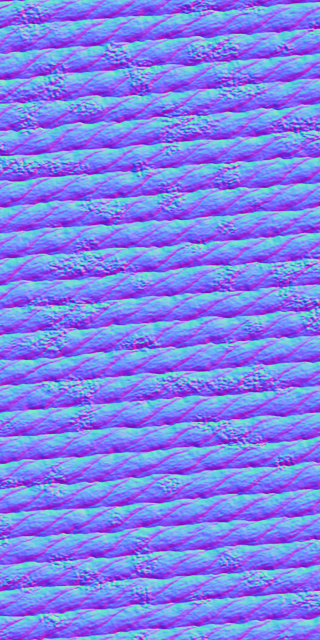
This texture map is drawn by a WebGL 2 fragment shader. Its source:

```glsl
#version 300 es
precision highp float;
// Tangent-space normal map of twisted rope wound in slightly tilted rows.
// A height field (round rope + skewed strands + fibre noise) is differentiated
// by central differences, and the normal is encoded as colour.

uniform vec2 u_resolution;
out vec4 outColor;

const float ROWS = 25.0;           // rope rows up the canvas
const float ROW_SHIFT = 0.1;       // vertical offset, in rows
const float CLIMB = 1.0;           // rows climbed across the canvas
const float ASPECT = 12.5;         // canvas width, in row heights
const float STRANDS = 8.6;         // strands along one row
const float TWIST = 1.4;           // strands crossed from row bottom to top
const float ROUNDNESS = 0.76;      // sideways normal at the rope edge
const float STRAND_DEPTH = 0.15;
const float FIBRE_DEPTH = 0.042;
const float GRAIN_DEPTH = 0.026;
const float TUFT_DEPTH = 0.07;     // extra relief in frayed patches
const float EDGE_RAGGED = 0.13;    // waviness of the row borders
const float SCALLOP = 0.04;        // bulge of strands into the row above
const float STEP = 0.028;          // derivative step, in row heights
const int SAMPLES = 2;             // supersampling per axis

float hash(vec2 p) {
    vec3 q = fract(vec3(p.xyx) * 0.1031);
    q += dot(q, q.yzx + 33.33);
    return fract((q.x + q.y) * q.z);
}

float noise(vec2 p) {
    vec2 cell = floor(p), f = fract(p);
    f = f * f * (3.0 - 2.0 * f);
    float low = mix(hash(cell), hash(cell + vec2(1.0, 0.0)), f.x);
    float high = mix(hash(cell + vec2(0.0, 1.0)), hash(cell + vec2(1.0)), f.x);
    return mix(low, high, f.y);
}

// Rises gently, then drops steeply into the groove.
float strandProfile(float f) {
    float f2 = f * f;
    return f * (1.0 - f2 * f2 * f);
}

// Height at p, measured in row heights.
float ropeHeight(vec2 p) {
    float across = p.x / ASPECT;
    float v = p.y - across * CLIMB + ROW_SHIFT;

    // Wavy, ragged borders
    v += EDGE_RAGGED * (noise(p * vec2(1.1, 0.9) + 7.0) - 0.5);
    v += 0.6 * EDGE_RAGGED * (noise(p * vec2(4.5, 5.0) + 31.0) - 0.5);
    float row = floor(v);
    float lap = row + across * CLIMB;
    v += SCALLOP * cos(6.2832 * (lap * STRANDS - 0.5 * TWIST));
    float side = clamp(2.0 * (v - row) - 1.0, -1.15, 1.15);

    // Rope body
    float bend = ROUNDNESS * side;
    float height = 0.5 / ROUNDNESS * sqrt(1.0 - bend * bend);

    // Twisted strands, uneven along the rope
    float uneven = 0.35 * (noise(vec2(lap * STRANDS * 0.6, row * 3.7)) - 0.5);
    float curve = side * (0.85 + 0.15 * side * side);
    float phase = lap * STRANDS + uneven - 0.5 * TWIST * curve;
    float depth = STRAND_DEPTH * (0.8 + 0.4 * hash(vec2(floor(phase), row + 50.0)));
    height += depth * strandProfile(fract(phase));

    // Fibres along the lay, fine grain and frayed patches
    vec2 lay = vec2(p.x + 0.35 * p.y, p.y - 0.35 * p.x);
    float fibre = noise(lay * vec2(3.5, 11.0)) - 0.5;
    float grain = noise(lay * vec2(9.0, 17.0) + 83.0) - 0.5;
    float frayed = smoothstep(0.62, 0.85, noise(p * vec2(0.9, 1.3) + 140.0));
    float tuft = abs(noise(p * vec2(5.0, 6.0) + 19.0) - 0.5);
    height += FIBRE_DEPTH * fibre + GRAIN_DEPTH * grain;
    return height + frayed * TUFT_DEPTH * (2.0 * tuft + grain);
}

vec3 normalColor(vec2 p) {
    vec2 e = vec2(STEP, 0.0);
    vec2 slope = vec2(ropeHeight(p + e.xy) - ropeHeight(p - e.xy),
                      ropeHeight(p + e.yx) - ropeHeight(p - e.yx)) / (2.0 * STEP);
    return 0.5 + 0.5 * normalize(vec3(-slope, 1.0));
}

void main() {
    vec3 color = vec3(0.0);
    for (int j = 0; j < SAMPLES; j++) {
        for (int i = 0; i < SAMPLES; i++) {
            vec2 jitter = (vec2(i, j) + 0.5) / float(SAMPLES) - 0.5;
            vec2 uv = (gl_FragCoord.xy + jitter) / u_resolution;
            color += normalColor(uv * vec2(ASPECT, ROWS));
        }
    }
    outColor = vec4(color / float(SAMPLES * SAMPLES), 1.0);
}
```
